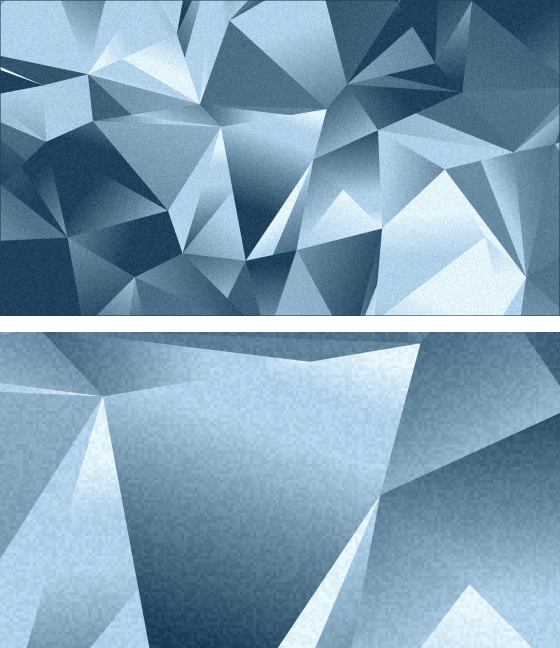
Top: the whole. Bottom: its middle third, enlarged.
This background is drawn by a Shadertoy shader. Its source:

```glsl
// Faceted low-poly background: shaded steel-blue shards with fine grain.

const float CELL_SIZE    = 0.25;   // mesh spacing, in canvas heights
const float MESH_ANGLE   = 0.50;   // tilt of the mesh, in radians
const float JITTER       = 0.90;   // vertex scatter, in cells
const float MERGE_SHARE  = 0.25;   // quads kept as one large facet
const float SPLIT_SHARE  = 0.48;   // triangles cut into two shards
const float BASE_TONE    = 0.46;
const float TONE_SPREAD  = 0.74;   // random tone between facets
const float REGION_DEPTH = 0.44;   // broad light and dark areas
const float MAX_SLOPE    = 3.4;    // steepest shading across a facet
const float GRAIN_CELLS  = 288.0;  // grains per canvas height
const float GRAIN_DEPTH  = 0.068;
const float FRAME_WIDTH  = 0.003;
const vec3 DEEP_BLUE = vec3(0.115, 0.255, 0.355);
const vec3 MID_BLUE  = vec3(0.400, 0.540, 0.630);
const vec3 PALE_BLUE = vec3(0.690, 0.820, 0.920);
const vec3 ICE       = vec3(0.890, 0.955, 0.985);

float hash(vec2 p) {
    vec3 q = fract(p.xyx * 0.1031);
    q += dot(q, q.yzx + 33.33);
    return fract((q.x + q.y) * q.z);
}

float cross2(vec2 a, vec2 b) { return a.x * b.y - a.y * b.x; }

// Signed distance from p to the line a-b, positive on its left.
float leftOf(vec2 p, vec2 a, vec2 b) {
    return cross2(b - a, p - a) / max(length(b - a), 1e-4);
}

float coverage(float dist, float pixel) { return clamp(0.5 + dist / pixel, 0.0, 1.0); }

mat2 meshTurn() {
    float c = cos(MESH_ANGLE), s = sin(MESH_ANGLE);
    return mat2(c, s, -s, c);
}

vec2 meshVertex(vec2 id) {
    vec2 offset = vec2(hash(id + 17.0), hash(id + 71.0)) - 0.5;
    return meshTurn() * (id + 0.5 + JITTER * offset) * CELL_SIZE;
}

float blob(vec2 p, vec2 centre, float radius) {
    vec2 d = (p - centre) / radius;
    return exp(-dot(d, d));
}

// Broad lighting: dark lower left and upper right, bright elsewhere.
float regionTone(vec2 p) {
    return blob(p, vec2(0.50, 0.92), 0.32) + blob(p, vec2(0.72, 0.42), 0.28)
         + blob(p, vec2(1.50, 0.28), 0.42) - blob(p, vec2(0.18, 0.30), 0.38)
         - blob(p, vec2(1.42, 0.90), 0.40);
}

// Flat random tone plus a linear gradient in a random direction.
float facetTone(vec2 p, vec2 centre, vec2 seed) {
    float angle = 6.2832 * hash(seed + 5.3);
    float steep = hash(seed + 9.7);
    float slope = MAX_SLOPE * steep * sqrt(steep);
    return BASE_TONE + REGION_DEPTH * regionTone(centre)
         + TONE_SPREAD * (hash(seed) - 0.5)
         + slope * dot(p - centre, vec2(cos(angle), sin(angle)));
}

vec3 toneColour(float tone) {
    vec3 colour = mix(DEEP_BLUE, MID_BLUE, clamp((tone - 0.08) / 0.38, 0.0, 1.0));
    colour = mix(colour, PALE_BLUE, clamp((tone - 0.46) / 0.30, 0.0, 1.0));
    return mix(colour, ICE, clamp((tone - 0.92) / 0.16, 0.0, 1.0));
}

// Colour of one triangle in rgb, premultiplied by its coverage in a.
vec4 shard(vec2 p, vec2 a, vec2 b, vec2 c, vec2 seed, float pixel) {
    float inside = min(leftOf(p, a, b), min(leftOf(p, b, c), leftOf(p, c, a)));
    float cover = coverage(inside, pixel);
    if (cover <= 0.0) return vec4(0.0);
    vec2 centre = (a + b + c) / 3.0;
    vec3 colour = toneColour(facetTone(p, centre, seed));
    if (hash(seed + 3.1) < SPLIT_SHARE) {
        vec2 foot = mix(b, c, 0.3 + 0.4 * hash(seed + 4.7));
        vec3 second = toneColour(facetTone(p, centre, seed + 41.0));
        colour = mix(colour, second, coverage(leftOf(p, a, foot), pixel));
    }
    return vec4(colour, 1.0) * cover;
}

// One mesh quad, divided along a diagonal that lies inside it.
vec4 quad(vec2 p, vec2 id, float pixel) {
    vec2 a = meshVertex(id), b = meshVertex(id + vec2(1, 0));
    vec2 c = meshVertex(id + 1.0), d = meshVertex(id + vec2(0, 1));
    bool validAC = cross2(b - a, c - a) > 0.0 && cross2(c - a, d - a) > 0.0;
    bool validBD = cross2(c - b, d - b) > 0.0 && cross2(d - b, a - b) > 0.0;
    vec2 seed = id * 3.0 + 130.0;
    if (validAC && validBD && hash(seed + 6.1) < MERGE_SHARE) {
        float inside = min(min(leftOf(p, a, b), leftOf(p, b, c)),
                           min(leftOf(p, c, d), leftOf(p, d, a)));
        float tone = facetTone(p, (a + b + c + d) * 0.25, seed);
        return vec4(toneColour(tone), 1.0) * coverage(inside, pixel);
    }
    if (!validAC || (validBD && hash(seed + 2.3) < 0.5)) {
        vec2 first = a;
        a = b; b = c; c = d; d = first;
    }
    return shard(p, a, b, c, seed, pixel) + shard(p, c, d, a, seed + 1.37, pixel);
}

void mainImage(out vec4 fragColor, in vec2 fragCoord) {
    float pixel = 1.0 / iResolution.y;
    vec2 p = fragCoord * pixel;
    vec2 home = floor(p * meshTurn() / CELL_SIZE);
    vec4 sum = vec4(0.0);
    for (int y = -2; y <= 1; y++)
        for (int x = -2; x <= 1; x++)
            sum += quad(p, home + vec2(x, y), pixel);
    vec3 colour = sum.rgb / max(sum.a, 1e-3);
    // Fine grain and a thin dark frame.
    colour += GRAIN_DEPTH * (hash(floor(p * GRAIN_CELLS) + 7.0) - 0.5);
    vec2 border = min(p, iResolution.xy * pixel - p);
    float frame = coverage(FRAME_WIDTH - min(border.x, border.y), pixel);
    fragColor = vec4(mix(colour, DEEP_BLUE, 0.6 * frame), 1.0);
}
```
